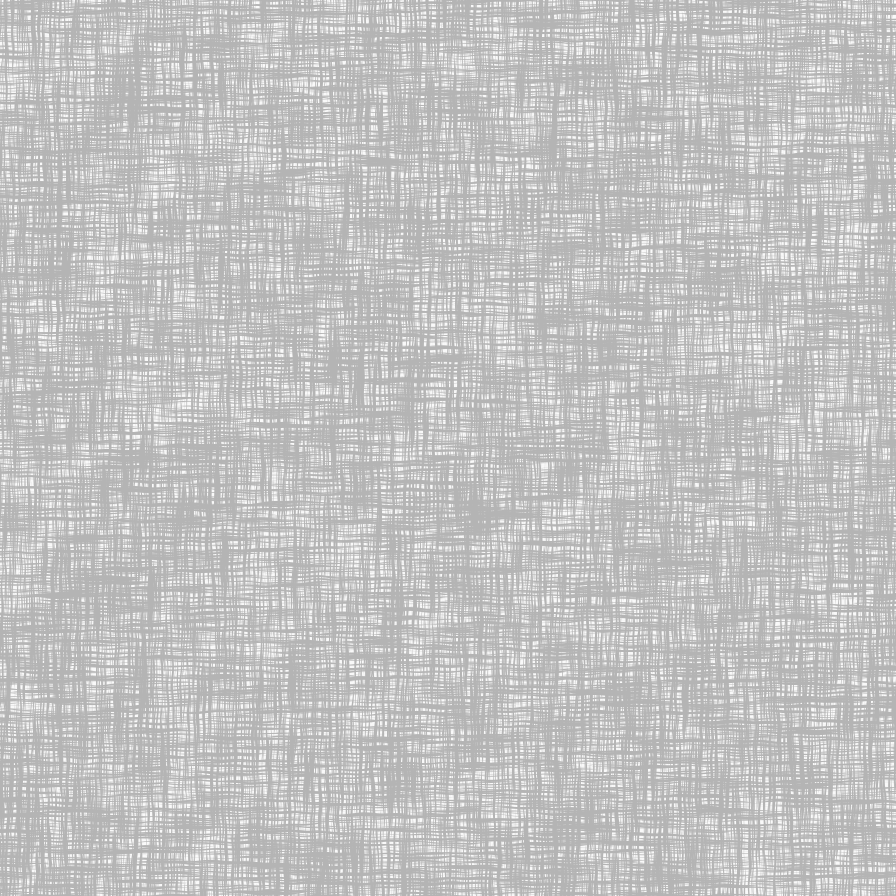
Write a Shadertoy shader that draws this texture.

```glsl
const vec3 THREAD_GREY = vec3(0.706);
const vec3 GAP_WHITE = vec3(0.975);
const int LAYERS = 4;

float hash(vec2 p, float seed) {
    vec3 q = fract(vec3(p.xyx + seed * 7.31) * vec3(0.1031, 0.1030, 0.0973));
    q += dot(q, q.yzx + 33.33);
    return fract((q.x + q.y) * q.z);
}

// Soft patches from layered sines turned by the golden angle
float patches(vec2 p) {
    float sum = 0.0;
    for (int i = 0; i < 7; i++) {
        float k = float(i);
        vec2 dir = vec2(cos(k * 2.4), sin(k * 2.4));
        float bend = sin(dot(p, dir.yx) * 11.0 + k * 1.7);
        sum += sin(dot(p, dir) * (19.0 + 13.0 * k) + 1.6 * bend + k * 4.1);
    }
    return sum / sqrt(7.0);
}

// Box-filtered coverage of a line at distance d
float lineCoverage(float d, float halfWidth, float pixel) {
    float peak = min(1.0, 2.0 * halfWidth / pixel);
    return clamp((halfWidth - d) / pixel + 0.5, 0.0, peak);
}

// Light passing one layer of tapered strands running along x
float strandLayer(vec2 p, float rows, float len, float weight, float pixel, float seed) {
    p.y += 0.0007 * sin(p.x * 71.0 + p.y * 23.0 + seed)
         + 0.0004 * sin(p.x * 163.0 - p.y * 41.0 + seed * 2.3);
    float y = p.y * rows;
    float light = 1.0;
    for (int i = -1; i <= 1; i++) {
        float row = floor(y) + float(i);
        float x = p.x / len + 19.0 * hash(vec2(row, 3.0), seed);
        vec2 id = vec2(floor(x), row);
        float along = fract(x);
        float slope = 0.8 * (hash(id, seed + 1.0) - 0.5);
        float centre = row + hash(id, seed + 2.0) + slope * (along - 0.5);
        float taper = 4.0 * along * (1.0 - along);
        float halfWidth = weight * taper * hash(id, seed + 3.0);
        light *= 1.0 - lineCoverage(abs(y - centre), halfWidth, pixel * rows);
    }
    return light;
}

// Layers of strands in one direction, from coarse to fine
float weave(vec2 p, float weight, float pixel, float seed) {
    float light = 1.0;
    for (int i = 0; i < LAYERS; i++) {
        float k = float(i);
        float rows = 137.0 + 41.0 * k;
        float len = 0.105 - 0.016 * k;
        light *= strandLayer(p, rows, len, weight, pixel, seed + 11.0 * k);
    }
    return light;
}

void mainImage(out vec4 fragColor, in vec2 fragCoord) {
    float pixel = 1.0 / iResolution.y;
    vec2 p = fragCoord * pixel;

    // Thread weight follows the patches
    float weight = 0.27 * (1.0 + 0.18 * patches(p));

    // Crossed threads over a white ground
    float gap = weave(p, weight, pixel, 5.0) * weave(p.yx, weight, pixel, 83.0);
    fragColor = vec4(mix(THREAD_GREY, GAP_WHITE, gap), 1.0);
}
```
